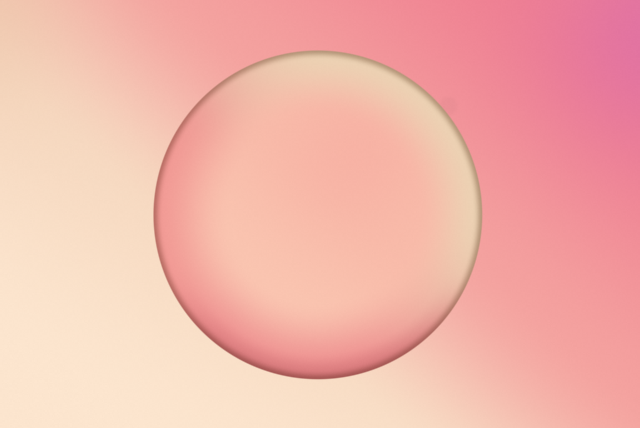
Write a Shadertoy shader that draws this background.

```glsl
#define CENTER vec2(0.745, 0.498)
#define RADIUS 0.384
#define SLOPE vec2(0.66, 0.75)
#define CREAM vec3(0.988, 0.898, 0.808)
#define SAND vec3(0.965, 0.850, 0.755)
#define PINK vec3(0.957, 0.640, 0.625)
#define ROSE vec3(0.940, 0.505, 0.570)
#define MAGENTA vec3(0.875, 0.440, 0.645)
#define PEACH vec3(0.973, 0.735, 0.665)
#define RIM_LIGHT vec3(0.920, 0.830, 0.705)
#define RIM_PINK vec3(0.925, 0.535, 0.545)
#define GRAIN 0.006

float hash(vec2 cell) {
    vec3 h = fract(vec3(cell.xyx) * 0.1031);
    h += dot(h, h.yzx + 33.33);
    return fract((h.x + h.y) * h.z);
}

float glow(vec2 p, vec2 center, float size) {
    vec2 offset = (p - center) / size;
    return exp(-dot(offset, offset));
}

// Diagonal sweep from cream to rose, with tinted corners
vec3 backdrop(vec2 p) {
    float d = dot(p, SLOPE);
    vec3 color = mix(CREAM, SAND, smoothstep(0.15, 0.65, d - 0.2 * p.x));
    color = mix(color, PINK, smoothstep(0.60, 1.05, d));
    color = mix(color, ROSE, smoothstep(0.95, 1.60, d));
    color = mix(color, MAGENTA, 0.85 * glow(p, vec2(1.56, 0.92), 0.27));
    color = mix(color, vec3(0.925, 0.770, 0.660), 0.6 * glow(p, vec2(-0.05, 1.02), 0.25));
    // Faint smudge beside the disc
    return color * (1.0 - 0.025 * smoothstep(0.028, 0.014, distance(p, vec2(1.05, 0.752))));
}

// Lens whose edge shows the backdrop colours reversed
vec3 lens(vec2 q) {
    float r = length(q);
    vec2 dir = q / max(r, 0.001);

    // Soft core, slightly pinker toward the upper right
    vec3 color = PEACH + vec3(0.005, 0.035, 0.025) * smoothstep(0.2, -0.6, dot(q, SLOPE));
    color -= vec3(0.004, 0.035, 0.020) * glow(q, vec2(0.25, 0.38), 0.45);

    // Broad coloured edge
    float facing = dot(dir, vec2(0.72, 0.69));
    vec3 edge = mix(RIM_PINK, RIM_LIGHT, smoothstep(-0.55, 0.75, facing));
    edge = mix(edge, vec3(0.955, 0.620, 0.590), 0.65 * smoothstep(0.6, 1.0, -dir.x));
    float width = mix(0.52, 0.60, smoothstep(-0.5, 0.6, facing));
    color = mix(color, edge, 0.92 * smoothstep(width, 0.99, r));

    // Deeper red along the bottom and a thin dark contour
    float bottom = smoothstep(0.35, 1.0, -dir.y);
    color = mix(color, vec3(0.805, 0.440, 0.450), 0.75 * bottom * smoothstep(0.84, 1.0, r));
    float contour = smoothstep(0.93, 1.0, r);
    return mix(color, color * vec3(0.77, 0.72, 0.68), contour * contour);
}

void mainImage(out vec4 fragColor, in vec2 fragCoord) {
    vec2 p = fragCoord / iResolution.y;
    p.x += 0.75 - 0.5 * iResolution.x / iResolution.y;
    vec2 q = (p - CENTER) / RADIUS;

    // Disc over backdrop with a smooth edge
    float pixel = 1.0 / (RADIUS * iResolution.y);
    float inside = smoothstep(pixel, -pixel, length(q) - 1.0);
    vec3 color = mix(backdrop(p), lens(q), inside);

    // Fine grain against banding
    color += GRAIN * (hash(floor(p * 342.0)) - 0.5);
    fragColor = vec4(color, 1.0);
}
```
